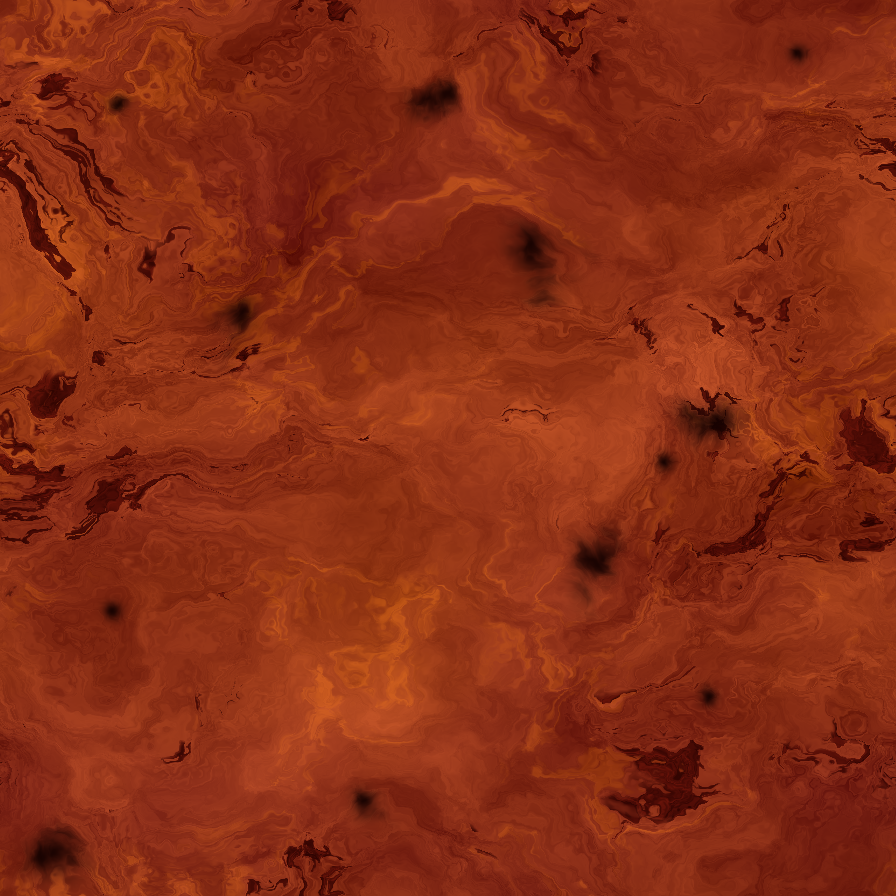
This texture is drawn by a Shadertoy shader. Its source:

```glsl
// Rusty red marbled stone: twice-warped wrapping noise gives the cloudy body
// and its contour lines, noise contours carry orange veins and ragged dark
// flecks, and a few soft black burn spots are scattered over the tile.

float hash(vec2 p) {
    return fract(sin(dot(p, vec2(127.1, 311.7))) * 43758.5453);
}

// Value noise that wraps after a whole number of cells
float noise(vec2 p, vec2 period, float seed) {
    vec2 cell = floor(p), f = fract(p);
    f = f * f * f * (f * (f * 6.0 - 15.0) + 10.0);
    vec2 a = mod(cell, period) + seed;
    vec2 b = mod(cell + 1.0, period) + seed;
    return mix(mix(hash(a), hash(vec2(b.x, a.y)), f.x),
               mix(hash(vec2(a.x, b.y)), hash(b), f.x), f.y);
}

// Fractal sum over the unit tile, centred on zero
float fbm(vec2 uv, vec2 period, float seed) {
    float sum = 0.0, amplitude = 0.5;
    for (int i = 0; i < 6; i++) {
        sum += amplitude * (noise(uv * period + seed * 0.37, period, seed) - 0.5);
        period *= 2.0;
        amplitude *= 0.54;
        seed += 17.3;
    }
    return sum;
}

// Soft black spots with smoky, uneven rims, one per jittered grid cell
float burnSpots(vec2 uv, vec2 wobble) {
    float clear = 1.0;
    for (int i = 0; i < 12; i++) {
        float id = float(i);
        vec2 jitter = vec2(hash(vec2(id, 3.7)), hash(vec2(id, 9.2)));
        vec2 centre = (vec2(mod(id, 3.0), floor(id / 3.0)) + jitter) / vec2(3.0, 4.0);
        float radius = mix(0.008, 0.025, hash(vec2(id, 5.1)));
        vec2 d = fract(uv - centre + 0.5) - 0.5;
        d = d / radius + wobble;
        clear *= 1.0 - 0.95 * exp(-dot(d, d));
    }
    return 1.0 - clear;
}

void mainImage(out vec4 fragColor, in vec2 fragCoord) {
    vec2 uv = fragCoord / iResolution.xy;

    // Swirling flow, coarse then fine
    vec2 swirl = vec2(fbm(uv, vec2(4.0, 5.0), 1.0), fbm(uv, vec2(4.0, 5.0), 41.0));
    vec2 curl = vec2(fbm(uv + 0.3 * swirl, vec2(9.0, 11.0), 83.0),
                     fbm(uv + 0.3 * swirl, vec2(9.0, 11.0), 127.0));
    vec2 flow = uv + 0.28 * swirl + 0.15 * curl;

    // Cloudy body, broad smoke and thin strata along the contours
    float body = fbm(flow, vec2(5.0, 9.0), 171.0);
    float smoke = fbm(uv + 0.12 * swirl, vec2(3.0, 6.0), 213.0);
    float vein = fbm(flow, vec2(4.0, 7.0), 301.0);
    float ragged = fbm(flow, vec2(21.0, 27.0), 431.0);
    float patches = fbm(uv + 0.15 * swirl, vec2(5.0, 6.0), 257.0);
    float strata = noise(vec2(body * 60.0, smoke * 12.0), vec2(256.0), 7.0) - 0.5;
    float threads = noise(vec2(vein * 110.0, body * 25.0), vec2(256.0), 19.0) - 0.5;
    float activity = smoothstep(-0.15, 0.2, patches);
    float tone = 0.54 + 0.85 * body + 0.75 * smoke + 0.45 * ragged
               + strata * (0.12 + 0.25 * activity) + threads * (0.06 + 0.28 * activity);

    // Orange veins beside contours of a second field
    float glow = 1.0 - smoothstep(0.0, 0.05, abs(abs(vein - 0.02 + 0.03 * strata) - 0.09));
    glow *= smoothstep(-0.08, 0.14, fbm(uv, vec2(5.0), 347.0) + 0.5 * ragged);
    tone += 0.25 * glow;

    vec3 color = mix(vec3(0.36, 0.06, 0.02), vec3(0.71, 0.29, 0.14), clamp(tone, -0.15, 1.2));
    color += vec3(0.02, 0.02, -0.035) * glow;
    color += vec3(0.0, -0.03, 0.07) * fbm(uv, vec2(3.0), 389.0);

    // Ragged dark flecks strung along repeated contours
    float contour = abs(fract(vein / 0.17 + 0.5) - 0.5) * 0.17;
    float width = 0.13 * (patches - 0.07) + 0.2 * ragged;
    float fleck = smoothstep(0.0, 0.012, width - contour) * smoothstep(0.0, 0.06, patches);
    vec3 fleckColor = vec3(0.27, 0.03, 0.012) + vec3(0.16, 0.04, 0.02) * (strata + threads);
    color = mix(color, fleckColor, 0.9 * fleck);

    // Burn spots
    color = mix(color, vec3(0.08, 0.006, 0.002), burnSpots(uv, 4.0 * curl));

    fragColor = vec4(clamp(color, 0.0, 1.0), 1.0);
}
```
